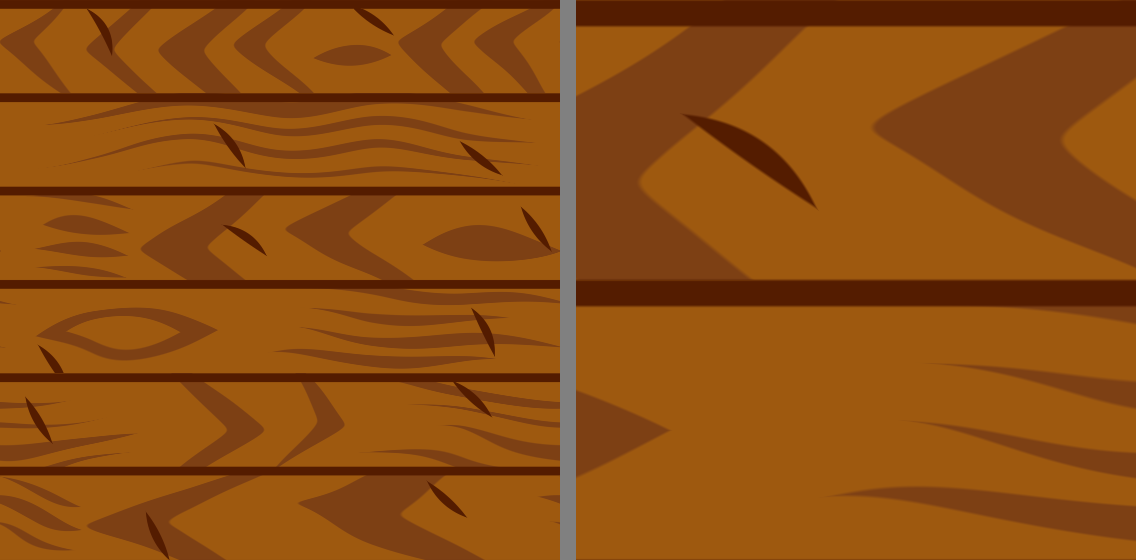
Left: the whole. Right: its middle third, enlarged.
A three.js fragment shader for this texture:

```glsl
// Six flat-coloured wooden planks, stacked and parted by dark seams.
// Each plank lays out nested chevrons, knots and tapered wavy bands of grain
// from hashed values, then adds a few curved dark nicks; it wraps sideways.

varying vec2 vUv;

const vec3 WOOD = vec3(0.62, 0.35, 0.06);
const vec3 GRAIN = vec3(0.49, 0.25, 0.08);
const vec3 DARK = vec3(0.33, 0.11, 0.0);

// Lengths below are in plank heights
const float PLANKS = 6.0;
const float SEAM = 0.094;
const float EDGE = 0.007;
const float WARP = 0.2;
const float TIP_ROUND = 0.04;
const float BANDS = 4.0;
const float NICKS = 2.0;
const float NICK_LENGTH = 0.29;
const float NICK_WIDTH = 0.045;
const float PI = 3.14159;

float hash(vec2 p) {
  vec3 q = fract(p.xyx * 0.1031);
  q += dot(q, q.yzx + 33.33);
  return fract((q.x + q.y) * q.z);
}

float pick(float row, float item, float key) {
  return hash(vec2(row * 17.0 + item + 3.0, key * 7.0 + 5.0));
}

// Smooth value noise that repeats along the plank
float valueNoise(vec2 p, float seed) {
  vec2 c = floor(p), f = fract(p);
  f = f * f * (3.0 - 2.0 * f);
  float x0 = mod(c.x, PLANKS), x1 = mod(c.x + 1.0, PLANKS);
  float y = c.y + seed;
  return mix(mix(hash(vec2(x0, y)), hash(vec2(x1, y)), f.x),
             mix(hash(vec2(x0, y + 1.0)), hash(vec2(x1, y + 1.0)), f.x), f.y);
}

float fill(float d) { return 1.0 - smoothstep(-EDGE, EDGE, d); }

// Plan of a plank: start, slot count, slot pitch, chevron slope.
// A negative slope mirrors the plank; an odd slot count ends in a knot.
vec4 plankPlan(float row) {
  if (row < 0.5) return vec4(4.3, 7.0, 0.85, 1.3);
  if (row < 1.5) return vec4(0.0, 0.0, 1.0, 1.0);
  if (row < 2.5) return vec4(1.5, 3.0, 1.5, 1.9);
  if (row < 3.5) return vec4(0.35, 1.0, 2.0, 1.0);
  if (row < 4.5) return vec4(2.3, 2.0, 0.9, -1.3);
  return vec4(1.0, 2.0, 2.2, 3.0);
}

// V shape with its tip at the left and arms that thin outwards
float chevron(vec2 p, float slope, float thickness, float taper) {
  float arm = sqrt(p.y * p.y + TIP_ROUND * TIP_ROUND) - TIP_ROUND;
  float d = max(slope * arm - p.x, p.x - thickness - slope * taper * arm);
  return d / length(vec2(1.0, slope));
}

float lens(vec2 p, vec2 size) {
  float u = p.x / size.x;
  return abs(p.y) - size.y * (1.0 - u * u);
}

float grainDistance(vec2 p, float row) {
  vec4 plan = plankPlan(row);
  float pitch = plan.z, slope = abs(plan.w);
  if (plan.w < 0.0) p.x = PLANKS - p.x;
  vec2 cell = vec2(p.x, p.y * 2.0 + 4.0);
  p += WARP * (vec2(valueNoise(cell, row * 9.0), valueNoise(cell, row * 9.0 + 70.0)) - 0.5);
  float d = 1.0;

  // Chevrons and knots, one to a slot
  for (float i = 0.0; i < 7.0; i++) {
    if (i >= plan.y) break;
    vec2 q = p - vec2(plan.x + i * pitch, 0.24 * (pick(row, i, 1.0) - 0.5));
    q.x = mod(q.x + 1.0, PLANKS) - 1.0;
    if (i > plan.y - 1.5 && mod(plan.y, 2.0) > 0.5) {
      q.x -= 0.5 * pitch;
      vec2 knotSize = pitch * vec2(0.48, 0.13);
      float knot = lens(q, knotSize);
      if (pitch > 1.6) knot = max(knot, -lens(q + vec2(0.06, 0.02), knotSize * 0.65));
      d = min(d, knot);
    } else {
      float lean = mix(0.85, 1.15, pick(row, i, q.y > 0.0 ? 2.0 : 3.0));
      float thickness = pitch * mix(0.35, 0.68, pick(row, i, 4.0));
      d = min(d, chevron(q, slope * lean, thickness, mix(0.55, 0.9, pick(row, i, 5.0))));
    }
  }

  // Tapered bands share one bend and fill the rest of the plank
  float used = plan.y > 0.0 ? plan.y * pitch + 0.2 : 0.0;
  float span = PLANKS - used;
  if (span < 0.8) return d;
  float turn = p.x * 2.0 * PI / PLANKS + 6.0 * pick(row, 0.0, 6.0);
  float bend = 0.11 * sin(turn) + 0.08 * sin(2.0 * turn + 1.0);
  for (float i = 0.0; i < BANDS; i++) {
    float size = span * mix(0.65, 1.0, pick(row, i, 7.0));
    float left = plan.x + used + (span - size) * pick(row, i, 8.0);
    float u = clamp(mod(p.x - left, PLANKS) / size, 0.0, 1.0);
    float profile = sin(PI * pow(u, mix(0.6, 1.7, pick(row, i, 9.0))));
    float width = mix(0.035, 0.11, pick(row, i, 10.0));
    float middle = (i + 0.5) / BANDS - 0.5 + bend;
    d = min(d, abs(p.y - middle) - width * profile + 0.012);
  }
  return d;
}

// Short bowed cuts that lean down to the right
float nickDistance(vec2 p, float row) {
  float d = 1.0;
  for (float i = 0.0; i < NICKS; i++) {
    vec2 q = p - vec2((i + pick(row, i, 11.0)) * PLANKS / NICKS, 0.75 * (pick(row, i, 12.0) - 0.5));
    q.x = mod(q.x + 0.5 * PLANKS, PLANKS) - 0.5 * PLANKS;
    float angle = -mix(0.6, 1.2, pick(row, i, 13.0));
    vec2 along = vec2(cos(angle), sin(angle));
    vec2 r = vec2(dot(q, along), dot(q, vec2(-along.y, along.x)));
    r.y += (pick(row, i, 14.0) - 0.3) * r.x * r.x;
    d = min(d, lens(r, vec2(NICK_LENGTH, NICK_WIDTH)));
  }
  return d;
}

void main() {
  float down = (1.0 - vUv.y) * PLANKS;
  float row = min(floor(down), PLANKS - 1.0);
  vec2 p = vec2(vUv.x * PLANKS, 0.5 + 0.5 * SEAM - (down - row));
  float seam = abs(fract(down + 0.5 - 0.5 * SEAM) - 0.5) - 0.5 * SEAM;
  vec3 color = mix(WOOD, GRAIN, fill(grainDistance(p, row)));
  color = mix(color, DARK, fill(min(seam, nickDistance(p, row))));
  gl_FragColor = vec4(color, 1.0);
}
```
